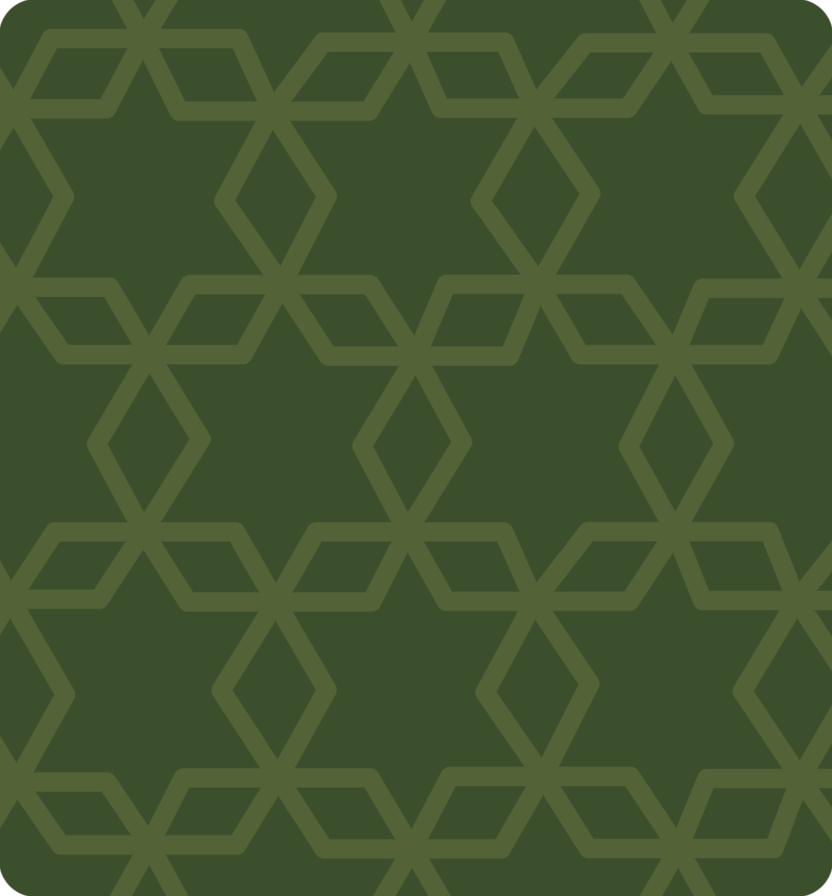
A Shadertoy shader for this pattern:

```glsl
// Olive lattice of six-pointed stars, outlined by slightly uneven rhombi on a dark green rounded tile.

const vec2 CELL = vec2(0.293, 0.2747);   // star spacing, in canvas heights
const float TOP = 0.0456;                // first row of joints, below the top edge

// Layered sines give each joint or corner its own small offset.
vec2 wobble(float column, float level) {
    vec2 phase = vec2(12.9, 7.3) * column + vec2(4.7, 9.1) * level;
    return 0.65 * sin(phase) + 0.35 * sin(2.3 * phase.yx + 1.7);
}

float stagger(float level) {
    return 0.5 * mod(floor((level + 1.0) * 0.5), 2.0);
}

// Joints lie on a honeycomb; even levels are the upper zigzag points.
vec2 joint(float column, float level) {
    vec2 grid = vec2(column + stagger(level), floor(level * 0.5));
    vec2 pos = grid * CELL + vec2(0.0, TOP + 0.0745 * mod(level, 2.0));
    return pos + vec2(0.008, 0.004) * wobble(column, level);
}

float segment(vec2 p, vec2 a, vec2 b) {
    vec2 ap = p - a, ab = b - a;
    return length(ap - ab * clamp(dot(ap, ab) / dot(ab, ab), 0.0, 1.0));
}

// Outline of the four-sided shape joining a and b through two corners.
float rhombus(vec2 p, vec2 a, vec2 b, vec2 c1, vec2 c2) {
    return min(min(segment(p, a, c1), segment(p, c1, b)),
               min(segment(p, a, c2), segment(p, c2, b)));
}

float lattice(vec2 p) {
    float d = 1.0;
    float row = floor((p.y - TOP) / CELL.y);
    for (int j = 0; j < 2; j++) {
        float level = 2.0 * (row + float(j));
        float shift = stagger(level);
        for (int i = 0; i < 2; i++) {
            float column = floor(p.x / CELL.x - shift) + float(i);
            vec2 hub = joint(column, level);

            // Slanted rhombi to the lower left and lower right
            for (float side = -1.0; side < 2.0; side += 2.0) {
                vec2 low = joint(column + 2.0 * shift + 0.5 * side - 0.5, level + 1.0);
                vec2 reach = 0.102 + 0.007 * wobble(column + 0.37 * side, level + 0.5);
                d = min(d, rhombus(p, hub, low,
                                   hub + vec2(side * reach.x, 0.0),
                                   low - vec2(side * reach.y, 0.0)));
            }

            // Upright rhombus above
            vec2 high = joint(column, level - 1.0);
            vec2 mid = 0.5 * (hub + high);
            vec2 left = vec2(-0.058, 0.0) + 0.006 * wobble(column, level + 0.3);
            vec2 right = vec2(0.058, 0.0) + 0.006 * wobble(column, level + 0.7);
            d = min(d, rhombus(p, hub, high, mid + left, mid + right));
        }
    }
    return d;
}

void mainImage(out vec4 fragColor, in vec2 fragCoord) {
    float pixel = 1.0 / iResolution.y;
    vec2 size = iResolution.xy * pixel;
    vec2 uv = fragCoord * pixel;
    vec2 p = vec2(uv.x - 0.5 * size.x + 0.008, 1.0 - uv.y);

    // Strokes over the ground
    float stroke = lattice(p) - 0.0108;
    float ink = smoothstep(pixel, -pixel, stroke);
    vec3 color = mix(vec3(0.236, 0.310, 0.175), vec3(0.328, 0.390, 0.214), ink);

    // White outside the rounded corners
    vec2 q = abs(uv - 0.5 * size) - 0.5 * size + 0.04;
    float outside = length(max(q, 0.0)) - 0.04;
    color = mix(color, vec3(1.0), smoothstep(0.0, 2.0 * pixel, outside));

    fragColor = vec4(color, 1.0);
}
```
